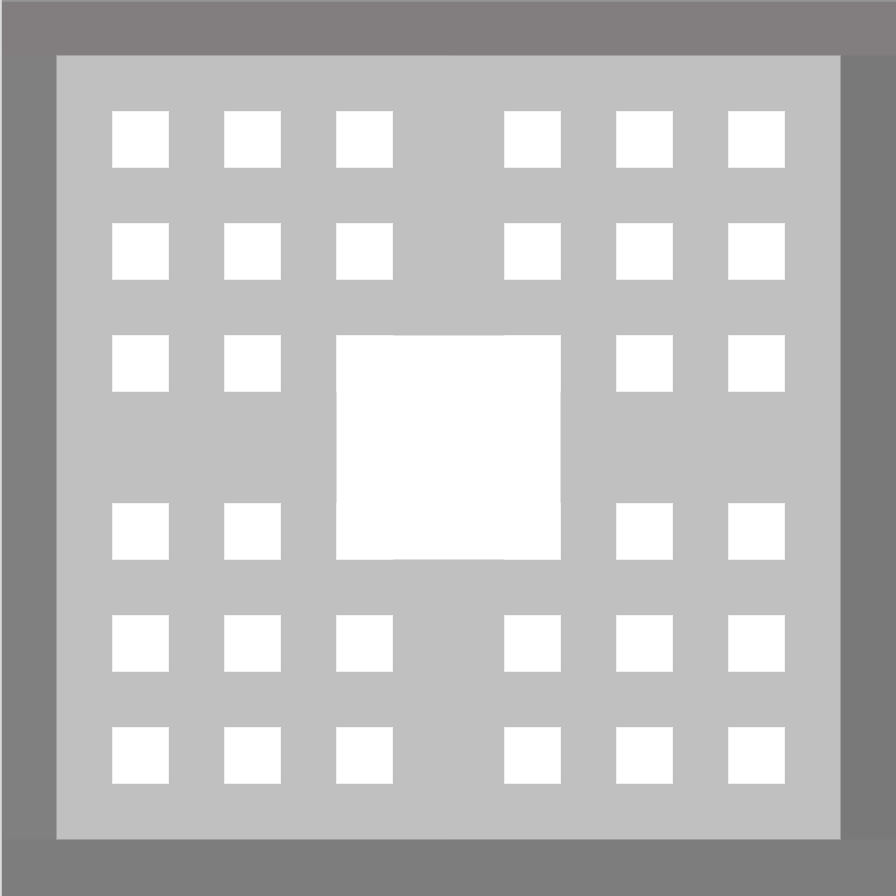
Give the GLSL for this pattern, as a Shadertoy shader.

```glsl
const float UNITS = 16.0;               // grid units across the canvas
const vec2 CENTER = vec2(0.5006);
const float PANEL_HALF = 7.0;
const float BIG_HALF = 2.0;
const float SMALL_HALF = 0.505;
const float FIRST_OFFSET = 1.5;         // center of the innermost small squares
const float SPACING = 2.0;
const float LAST_INDEX = 2.0;
const float RIM_WIDTH = 0.002;

const vec3 PANEL_GRAY = vec3(0.753);
const vec3 WHITE = vec3(1.0);
const vec3 FRAME_LEFT = vec3(0.502);
const vec3 FRAME_RIGHT = vec3(0.475);
const vec3 FRAME_TOP = vec3(0.510, 0.494, 0.498);
const vec3 FRAME_BOTTOM = vec3(0.490);
const vec3 RIM_LEFT = vec3(0.86);
const vec3 RIM_TOP = vec3(0.58);

float boxDistance(vec2 p, float halfSize) {
    vec2 d = abs(p) - halfSize;
    return max(d.x, d.y);
}

float coverage(float dist, float pixel) {
    return clamp(0.5 - dist / pixel, 0.0, 1.0);
}

// Mirrored grid of small squares, three per side of each axis
float smallSquares(vec2 p) {
    vec2 q = abs(p);
    vec2 index = clamp(round((q - FIRST_OFFSET) / SPACING), 0.0, LAST_INDEX);
    return boxDistance(q - FIRST_OFFSET - SPACING * index, SMALL_HALF);
}

void mainImage(out vec4 fragColor, in vec2 fragCoord) {
    vec2 uv = fragCoord / iResolution.xy;
    vec2 p = (uv - CENTER) * UNITS;
    float pixel = UNITS / min(iResolution.x, iResolution.y);

    // Frame: side bars between the top and bottom bars
    vec3 color = mix(FRAME_LEFT, FRAME_RIGHT, step(0.0, p.x));
    color = mix(color, FRAME_BOTTOM, coverage(p.y + PANEL_HALF, pixel));
    color = mix(color, FRAME_TOP, coverage(PANEL_HALF - p.y, pixel));

    // Thin light rims on the outer edges
    float rimPixel = pixel / UNITS;
    color = mix(color, RIM_TOP, coverage(1.0 - RIM_WIDTH - uv.y, rimPixel));
    color = mix(color, RIM_LEFT, coverage(uv.x - RIM_WIDTH, rimPixel));

    // Panel with its white squares
    color = mix(color, PANEL_GRAY, coverage(boxDistance(p, PANEL_HALF), pixel));
    float squares = min(boxDistance(p, BIG_HALF), smallSquares(p));
    color = mix(color, WHITE, coverage(squares, pixel));

    fragColor = vec4(color, 1.0);
}
```
